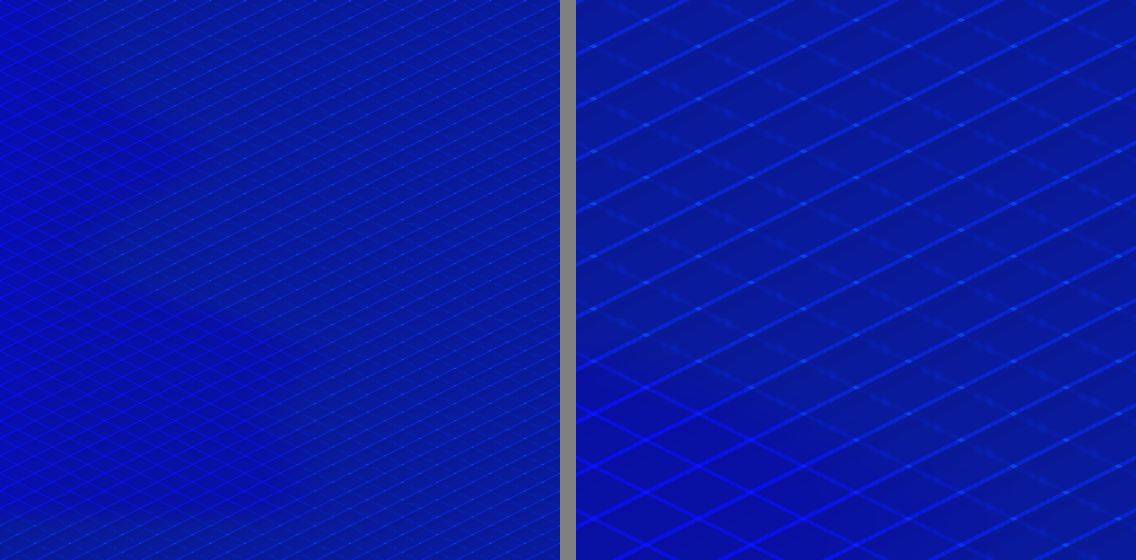
Left, the full canvas; right, a detail of the centre.
This pattern is drawn by a WebGL 2 fragment shader. Its source:

```glsl
#version 300 es
precision highp float;

uniform vec2 u_resolution;
out vec4 fragColor;

float bump(float x, float center, float width) {
    float d = (x - center) / width;
    return exp(-d * d);
}

// Coverage of the lines where s is a whole number; 35.8 is the gradient of s.
float latticeLine(float s, float halfWidth, float pixel) {
    float d = abs(fract(s + 0.5) - 0.5) / 35.8;
    return 1.0 - smoothstep(halfWidth - 0.5 * pixel, halfWidth + 0.5 * pixel, d);
}

float hash(vec2 p) {
    return fract(sin(dot(p, vec2(127.1, 311.7))) * 43758.55);
}

float noise(vec2 p) {
    vec2 i = floor(p);
    vec2 f = fract(p);
    f = f * f * (3.0 - 2.0 * f);
    float low = mix(hash(i), hash(i + vec2(1.0, 0.0)), f.x);
    float high = mix(hash(i + vec2(0.0, 1.0)), hash(i + vec2(1.0)), f.x);
    return mix(low, high, f.y);
}

// Amount of violet tint: a wavy field on the left, cut off above the bottom.
float violetField(vec2 uv, float down) {
    float edge = 0.14 + 0.21 * bump(down, 0.28, 0.11)
               + 0.42 * smoothstep(0.44, 0.65, down)
               - 0.06 * bump(down, 0.74, 0.06);
    edge += 0.04 * (noise(uv * 14.0) - 0.5);
    float field = 1.0 - smoothstep(edge - 0.10, edge + 0.07, uv.x);
    return field * (1.0 - smoothstep(0.89, 0.95, down));
}

void main() {
    vec2 uv = gl_FragCoord.xy / u_resolution;
    float down = 1.0 - uv.y;
    float pixel = 1.0 / min(u_resolution.x, u_resolution.y);
    float violet = violetField(uv, down);

    // Rhombic lattice, 16 cells across and 32 down
    vec2 cell = vec2(uv.x * 16.0, (down - 0.0015) * 32.0);
    float risingPhase = cell.x + cell.y;
    float fallingPhase = cell.x - cell.y;
    float rising = latticeLine(risingPhase, 0.00115, pixel);
    float falling = latticeLine(fallingPhase, 0.00105, pixel);

    // Ground, brighter towards the left edge
    vec3 navy = vec3(0.035, 0.106, 0.612);
    vec3 violetBlue = mix(vec3(0.035, 0.055, 0.69), vec3(0.035, 0.062, 0.645),
                          smoothstep(0.0, 0.14, uv.x));
    vec3 color = mix(navy, violetBlue, violet);

    // Faint shade below each rising line
    color -= vec3(0.0, 0.01, 0.025) * bump(fract(risingPhase), 0.2, 0.16)
           * (1.0 - 0.5 * violet);

    // Beads along the lines, and dot clusters halfway down the falling ones
    float bead = 0.86 + 0.14 * sin(6.2832 * uv.x * 256.0);
    float midEdge = 0.5 - 0.5 * cos(6.2832 * risingPhase);
    float dots = 0.5 + 0.5 * sin(6.2832 * uv.x * 128.0);
    float cluster = latticeLine(fallingPhase, 0.0023, pixel) * midEdge * midEdge * dots;

    vec3 lineColor = mix(vec3(0.04, 0.145, 0.84), vec3(0.04, 0.06, 0.96), violet);
    color = mix(color, lineColor, 0.42 * cluster * (1.0 - violet));
    color = mix(color, lineColor, falling * mix(0.2, 0.85, violet) * bead);
    color = mix(color, lineColor, rising * bead);

    // Glints at the crossings
    vec3 glint = mix(vec3(0.05, 0.28, 0.90), vec3(0.05, 0.08, 1.0), violet);
    color = mix(color, glint, 0.9 * rising * falling);

    fragColor = vec4(color, 1.0);
}
```
